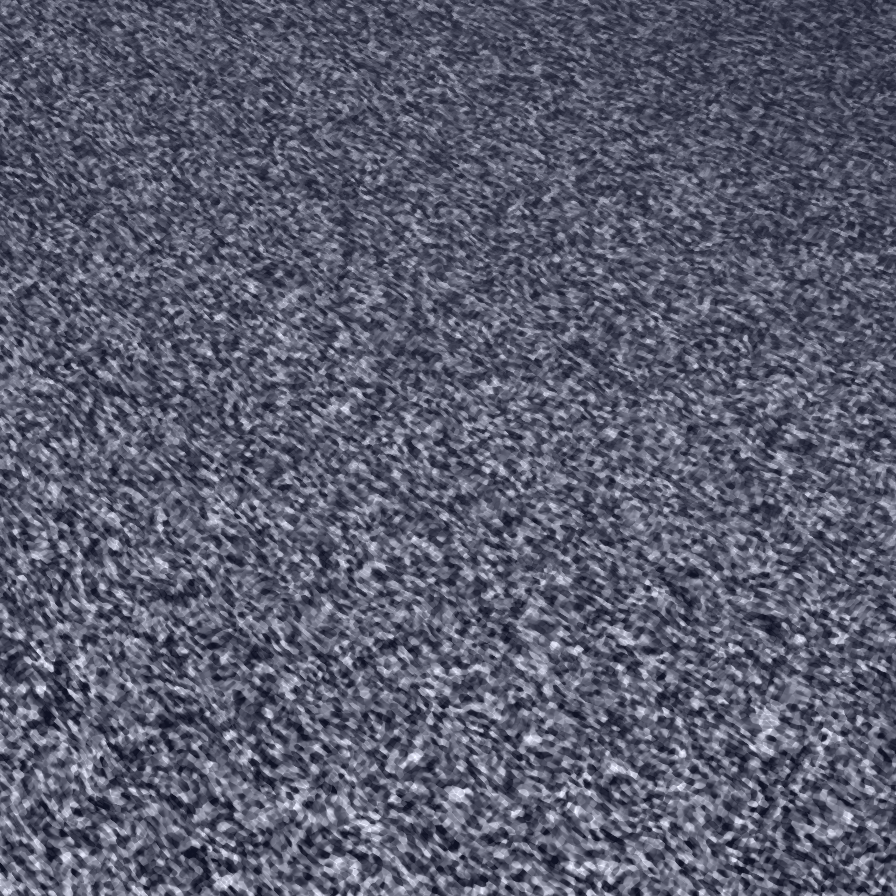
Give the GLSL for this texture, as a three.js fragment shader.

```glsl
// Short-pile blue-grey carpet receding from the viewer.
// Stretched cellular noise lays slanted tufts on a tilted ground plane;
// contrast and light fall off towards the far edge and its right corner.
varying vec2 vUv;

const vec3 BLUE_TINT = vec3(0.0, 0.01, 0.08);
const float TILT = 0.3;          // strength of the perspective
const float TUFT_REACH = 1.2;    // squared radius of a tuft, in cells
const float TUFT_FALLOFF = 5.0;  // higher gives crisper tufts

vec3 hash3(vec2 cell) {
  vec3 q = fract(cell.xyx * vec3(0.1031, 0.1030, 0.0973));
  q += dot(q, q.yxz + 33.33);
  return fract((q.xxy + q.yzz) * q.zyx);
}

vec2 rotate(vec2 p, float angle) {
  float c = cos(angle);
  float s = sin(angle);
  return vec2(c * p.x + s * p.y, c * p.y - s * p.x);
}

// Soft cellular noise with zero mean and unit deviation.
float tufts(vec2 p) {
  vec2 cell = floor(p);
  vec2 local = p - cell;
  float sum = 0.0;
  float power = 0.0001;
  for (int j = -1; j <= 1; j++) {
    for (int i = -1; i <= 1; i++) {
      vec2 offset = vec2(float(i), float(j));
      vec3 h = hash3(cell + offset);
      vec2 d = offset + 0.1 + 0.8 * h.xy - local;
      float weight = pow(max(1.0 - dot(d, d) / TUFT_REACH, 0.0), TUFT_FALLOFF);
      sum += weight * (h.z - 0.5) * 3.46;
      power += weight * weight;
    }
  }
  return sum / sqrt(power);
}

// Tufts of a given length and width, lying along an angle.
float strands(vec2 p, float angle, vec2 size) {
  return tufts(rotate(p, angle) / size);
}

// Screen position to ground plane, with a gentle sweep of the pile.
vec2 groundPlane(vec2 uv) {
  float depth = 1.0 / (1.0 - TILT * uv.y);
  vec2 p = vec2((uv.x - 0.5) * depth, depth / TILT);
  p.y -= 0.2 * p.x * p.x;
  return p;
}

// Layered sines that bend the rows of tufts slightly.
vec2 waver(vec2 p) {
  return 0.003 * sin(p.yx * 41.0 + 2.0 * sin(p * 23.0))
       + 0.0012 * sin(p.yx * 117.0 + p * 71.0);
}

void main() {
  vec2 ground = groundPlane(vUv);
  ground += waver(ground);

  // Main slanted pile, crossing fibres and faint mottling
  float pile = strands(ground, -0.68, vec2(0.0104, 0.0051));
  float cross = strands(ground + 7.3, 0.9, vec2(0.0074, 0.0056));
  float mottle = strands(ground + 3.1, -0.4, vec2(0.04, 0.025));
  float grain = 0.85 * pile + 0.52 * cross + 0.05 * mottle;

  // Light and contrast fade with distance
  float contrast = mix(0.49, 0.34, vUv.y) - 0.05 * vUv.x * vUv.y;
  float light = mix(0.365, 0.3, vUv.y * vUv.y);
  light *= 1.0 - 0.2 * smoothstep(0.45, 1.0, vUv.x * vUv.y);

  // Slightly skewed tone: highlights spread wider than shadows
  float tone = light * (1.0 + contrast * grain + 0.04 * grain * grain);
  gl_FragColor = vec4(clamp(vec3(max(tone, 0.06)) + BLUE_TINT, 0.0, 1.0), 1.0);
}
```
